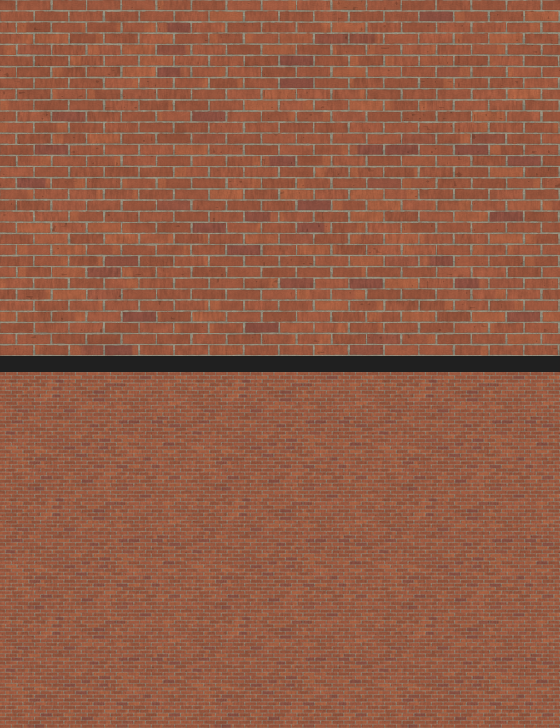
Top: one tile. Bottom: repeated 3 by 3.
A WebGL 2 fragment shader for this texture:

```glsl
#version 300 es
precision highp float;
// Running-bond wall of combed red bricks with pale grey mortar.
// Each brick is a rounded box with its own tone, tilt and flashed end;
// wrapping value noise adds combed grooves, stains and pits, so it tiles.
uniform vec2 u_resolution;
out vec4 outColor;

const vec2  BRICKS = vec2(16.0, 32.0);      // repeats across and down
const float ASPECT = 3.14;                  // brick pitch over course height
const vec2  JOINT = vec2(0.165, 0.125);     // mortar width, in course heights
const vec2  SHIFT = vec2(0.03, -0.03);      // placement of the bond
const float CORNER = 0.05;
const float WOBBLE = 0.05;                  // roughness of brick edges
const float GROOVES = 17.0;                 // combed lines per brick
const float GROOVE_DEPTH = 0.15;
const vec3  RED    = vec3(0.590, 0.335, 0.241);
const vec3  ORANGE = vec3(0.665, 0.385, 0.260);
const vec3  PLUM   = vec3(0.500, 0.292, 0.250);
const vec3  MORTAR = vec3(0.570, 0.555, 0.490);

float hash(vec2 p) {
  return fract(sin(dot(p, vec2(127.1, 311.7))) * 43758.55);
}

// Value noise on the unit canvas that repeats after `cells` lattice cells.
float noise(vec2 uv, vec2 cells) {
  vec2 p = uv * cells;
  vec2 i = floor(p);
  vec2 f = p - i;
  f = f * f * (3.0 - 2.0 * f);
  vec2 a = mod(i, cells);
  vec2 b = mod(i + 1.0, cells);
  return mix(mix(hash(a), hash(vec2(b.x, a.y)), f.x),
             mix(hash(vec2(a.x, b.y)), hash(b), f.x), f.y);
}

float roundedBox(vec2 p, vec2 halfSize, float radius) {
  vec2 q = abs(p) - halfSize + radius;
  return length(max(q, 0.0)) + min(max(q.x, q.y), 0.0) - radius;
}

// Base colour of one brick; along runs from 0 to 1 over its length.
vec3 brickTone(vec2 id, float along) {
  float kind = hash(id + 3.7);
  vec3 tone = RED * (0.95 + 0.10 * hash(id + 9.2));
  tone = mix(tone, PLUM, 0.75 * smoothstep(0.86, 0.96, kind));
  tone = mix(tone, ORANGE, 0.65 * smoothstep(0.16, 0.04, kind));
  // Lighter flash at one end of some bricks
  float side = hash(id + 21.4) < 0.5 ? along : 1.0 - along;
  float reach = 0.12 + 0.25 * hash(id + 14.6);
  float flash = smoothstep(reach + 0.04, reach - 0.04, side);
  return mix(tone, ORANGE, flash * 0.65 * step(0.68, hash(id + 31.3)));
}

void main() {
  vec2 uv = gl_FragCoord.xy / u_resolution;
  float pixel = BRICKS.y / u_resolution.y;

  // Brick cell, alternate courses moved by half a brick
  vec2 grid = uv * BRICKS + SHIFT;
  grid.x += 0.5 * mod(floor(grid.y), 2.0);
  vec2 id = mod(floor(grid), BRICKS);
  vec2 cell = fract(grid);
  vec2 local = (cell - 0.5) * vec2(ASPECT, 1.0);

  // Brick outline with slight misplacement, tilt and rough edges
  vec2 nudge = vec2(hash(id + 5.1), hash(id + 7.9)) - 0.5;
  local += nudge * vec2(0.07, 0.04);
  local.y += local.x * 0.025 * (hash(id + 2.3) - 0.5);
  float dist = roundedBox(local, 0.5 * (vec2(ASPECT, 1.0) - JOINT), CORNER);
  dist += WOBBLE * (noise(uv, BRICKS * vec2(10.0, 4.0)) - 0.5);
  float brick = smoothstep(0.7 * pixel, -0.7 * pixel, dist);

  // Combed face: uneven vertical grooves, stronger on some bricks
  float groove = noise(uv, BRICKS * vec2(GROOVES, 1.0)) - 0.5;
  groove += 0.6 * (noise(uv, BRICKS * vec2(GROOVES * 2.0, 3.0)) - 0.5);
  float stain = noise(uv, BRICKS * vec2(3.0, 2.0)) - 0.5;
  float grain = noise(uv, BRICKS * vec2(28.0, 10.0)) - 0.5;
  float combed = mix(0.4, 1.0, hash(id + 17.7));
  float light = 1.0 + GROOVE_DEPTH * combed * groove + 0.06 * stain + 0.06 * grain;
  vec3 face = brickTone(id, cell.x) * light;

  // Scattered pits and worn, darker rims
  float pit = smoothstep(0.87, 0.97, noise(uv, BRICKS * vec2(9.0, 3.0)));
  face *= 1.0 - 0.15 * pit * step(0.5, hash(id + 11.8));
  face *= 1.0 - 0.08 * smoothstep(-0.12, 0.0, dist);

  // Mortar with grain and a soft shadow beneath each course
  vec3 mortar = MORTAR * (1.0 + 0.12 * grain + 0.10 * stain);
  mortar *= 1.0 - 0.10 * smoothstep(0.02, 0.09, cell.y) * step(cell.y, 0.5);

  outColor = vec4(mix(mortar, face, brick), 1.0);
}
```
